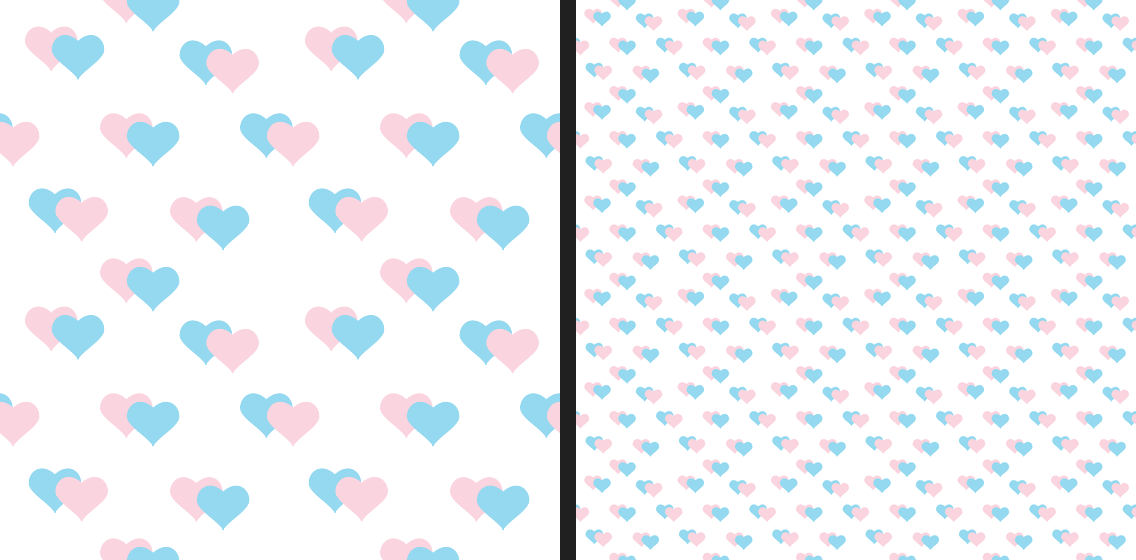
Left: one tile. Right: repeated 3 by 3.
Write a three.js fragment shader that draws this pattern.

```glsl
varying vec2 vUv;

// Signed distance to a heart standing on its tip at the origin, 72 wide and 61 tall
float heart(vec2 p) {
  float x = abs(p.x);
  if (p.y < 41.0) {
    // S-curved flank that narrows to a blunt tip
    float t = clamp(p.y / 41.0, 0.0, 1.0);
    float halfWidth = 36.0 * t * (0.7 + t * (1.6 - 1.3 * t));
    float slope = 0.88 * (0.7 + t * (3.2 - 3.9 * t));
    float flank = max((x - halfWidth) / sqrt(1.0 + slope * slope), -p.y);
    return min(flank, length(vec2(x, p.y - 1.4)) - 1.4);
  }
  // Outer quarter of the lobe
  if (x > 18.0) return 19.0 * (length((vec2(x, p.y) - vec2(18.0, 41.0)) / vec2(18.0, 20.0)) - 1.0);
  // Inner slope down to the notch
  float u = 1.0 - x / 18.0;
  return (p.y - 61.0 + 8.0 * u * u) / sqrt(1.0 + 0.79 * u * u);
}

// Offset from a tip, wrapped around the middle of its pair of hearts
vec2 wrapPair(vec2 offset) {
  vec2 middle = vec2(-18.0, 36.0);
  return mod(offset - middle + 192.0, 384.0) - 192.0 + middle;
}

void main() {
  // Two tiles each way, every tile 384 units wide
  vec2 p = fract(vUv * 2.0) * 384.0;
  float soft = 0.5 * 768.0 * max(fwidth(vUv.x), fwidth(vUv.y));

  vec3 pink = vec3(0.98, 0.83, 0.87);
  vec3 blue = vec3(0.58, 0.85, 0.94);

  // Tip of each front heart, and 1 where that heart is pink
  vec3 pairs[7];
  pairs[0] = vec3(107.0, 275.0, 0.0);
  pairs[1] = vec3(319.0, 256.0, 1.0);
  pairs[2] = vec3(18.0, 156.0, 1.0);
  pairs[3] = vec3(210.0, 156.0, 0.0);
  pairs[4] = vec3(112.0, 53.0, 1.0);
  pairs[5] = vec3(306.0, 41.0, 0.0);
  pairs[6] = vec3(210.0, 341.0, 0.0);

  vec3 color = vec3(1.0);
  for (int i = 0; i < 7; i++) {
    vec2 q = wrapPair(p - pairs[i].xy);
    float back = smoothstep(soft, -soft, heart(q - vec2(-36.7, 11.6)));
    float front = smoothstep(soft, -soft, heart(q));
    color = mix(color, mix(pink, blue, pairs[i].z), back);
    color = mix(color, mix(blue, pink, pairs[i].z), front);
  }
  gl_FragColor = vec4(color, 1.0);
}
```
